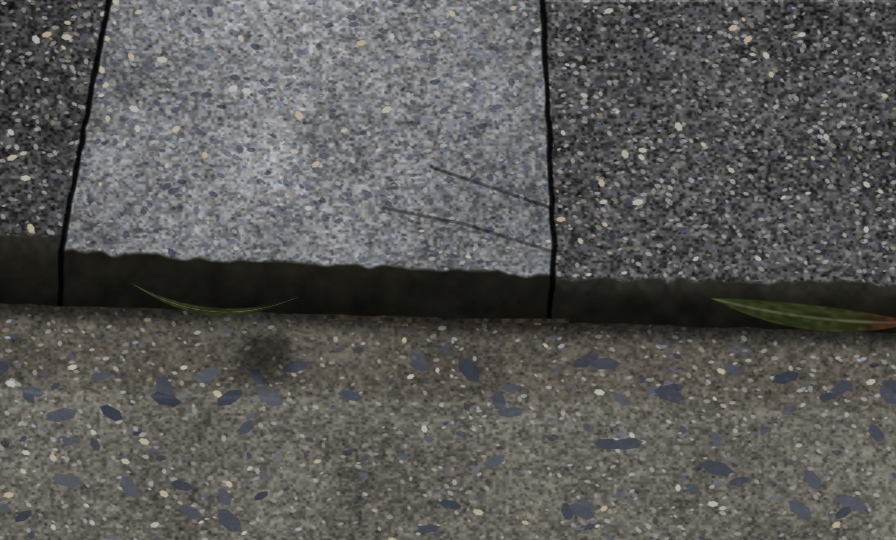
This texture is drawn by a Shadertoy shader. Its source:

```glsl
// Draws three worn aggregate paving slabs with a shadowed front edge above a pebbled concrete strip.

float hash(vec2 p) {
    vec3 q = fract(p.xyx * 0.1031);
    q += dot(q, q.yzx + 33.33);
    return fract((q.x + q.y) * q.z);
}

float noise(vec2 p) {
    vec2 i = floor(p), f = fract(p);
    f = f * f * (3.0 - 2.0 * f);
    return mix(mix(hash(i), hash(i + vec2(1, 0)), f.x),
               mix(hash(i + vec2(0, 1)), hash(i + 1.0), f.x), f.y);
}

float fbm(vec2 p) {
    float sum = 0.0, amp = 0.53;
    for (int i = 0; i < 4; i++) {
        sum += amp * noise(p);
        p = p * 2.03 + 17.0;
        amp *= 0.5;
    }
    return sum;
}

float ramp(float a, float b, float v) { return clamp((v - a) / (b - a), 0.0, 1.0); }

// Antialiased step: one where the distance is positive
float edge(float d) { return smoothstep(-1.0, 1.0, d * iResolution.y); }

// Scattered angular chips: x = coverage, y = random value of the chip
vec2 chips(vec2 p, float scale, float density, float radius, float stretch, float seed) {
    vec2 q = p * scale, cell = floor(q), result = vec2(0);
    for (int j = -1; j <= 1; j++)
    for (int i = -1; i <= 1; i++) {
        vec2 c = cell + vec2(i, j), key = c + seed;
        if (hash(key) > density) continue;
        vec2 d = q - c - vec2(hash(key + 31.7), hash(key + 57.3));
        float turn = 2.4 * hash(key + 83.1) - 1.2;
        d = mat2(cos(turn), -sin(turn), sin(turn), cos(turn)) * d;
        d = abs(d + 0.15 * d.yx) * vec2(1.0 / stretch, stretch);
        float size = radius * mix(0.45, 1.0, hash(key + 11.9));
        float cover = edge((size - max(d.y, 0.8 * d.x + 0.5 * d.y)) / scale);
        if (cover > result.x) result = vec2(cover, hash(key + 71.5));
    }
    return result;
}

// Cement with grain, slate chips, pits and pale grit
vec3 aggregate(vec2 p, vec3 base, float rough, float slate, float grit, float seed) {
    p.y *= 1.2;
    float grain = noise(p * 165.0 + seed) + 0.7 * noise(p * 83.0 + seed) - 0.85;
    vec3 col = base * (0.78 + rough * grain + 0.45 * fbm(p * 6.0 + seed));
    vec2 chip = chips(p, 48.0, slate, 0.36, 1.15, seed);
    vec3 slateCol = mix(vec3(0.23, 0.25, 0.30), vec3(0.48, 0.51, 0.57), chip.y);
    col = mix(col, slateCol * (0.45 + 1.1 * base.g), chip.x * 0.75);
    col *= 1.0 - 0.5 * rough * chips(p, 95.0, 0.32, 0.34, 1.1, seed + 40.0).x;
    chip = chips(p, 72.0, grit, 0.36, 1.1, seed + 90.0);
    col = mix(col, mix(vec3(0.50, 0.47, 0.41), vec3(0.68, 0.70, 0.71), chip.y), 0.75 * chip.x);
    chip = chips(p, 27.0, grit * 0.4, 0.2, 1.1, seed + 140.0);
    return mix(col, vec3(0.73, 0.74, 0.72) - vec3(0, 0.06, 0.16) * chip.y, 0.9 * chip.x);
}

float stroke(vec2 p, vec2 a, vec2 b, float width) {
    vec2 d = b - a;
    float t = clamp(dot(p - a, d) / dot(d, d), 0.0, 1.0);
    return edge(width - length(p - a - d * t));
}

// Bent leaf blade with a pale midrib, laid over the colour below
vec3 leaf(vec3 under, vec2 p, vec2 a, vec2 b, float bend, float width, vec3 tip) {
    vec2 d = b - a, e = p - a;
    float t = clamp(dot(e, d) / dot(d, d), 0.0, 1.0), arch = 4.0 * t * (1.0 - t);
    float across = (d.x * e.y - d.y * e.x) / length(d) - bend * arch;
    vec3 col = mix(vec3(0.17, 0.19, 0.10), tip, smoothstep(0.65, 0.9, t));
    col *= 0.75 + 0.5 * noise(vec2(t * 30.0, across * 150.0));
    col += 0.12 * smoothstep(0.2, 0.0, abs(across) / width);
    return mix(under, col, edge(width * arch - abs(across)) * step(0.01, arch));
}

vec3 ground(vec2 p) {
    float seam = p.y - 0.27 + 0.026 * p.x - 0.006 * noise(p * 9.0);
    vec3 base = mix(vec3(0.40, 0.39, 0.36), vec3(0.335, 0.32, 0.29), smoothstep(-0.03, 0.04, seam));
    vec3 col = aggregate(p, base, 0.42, 0.08, 0.2, 300.0);
    vec2 flake = chips(p * vec2(1.0, 1.3), 14.0, 0.36, 0.29, 1.3, 410.0);
    vec3 flakeCol = mix(vec3(0.19, 0.21, 0.26), vec3(0.32, 0.34, 0.38), flake.y);
    col = mix(col, flakeCol, 0.85 * flake.x * smoothstep(0.39, 0.32, p.y));
    col += 0.07 * smoothstep(0.007, 0.0, abs(seam)) * noise(p * 25.0);
    float stain = length(p - vec2(0.487, 0.34)) + 0.05 * fbm(p * 25.0);
    return col * mix(0.55, 1.0, smoothstep(0.04, 0.1, stain));
}

void mainImage(out vec4 fragColor, in vec2 fragCoord) {
    vec2 p = fragCoord / iResolution.y;
    float wobble = noise(p * 38.0) - 0.5, rise = ramp(0.535, 1.0, p.y);

    // Joints, upper lip and foot of the slabs
    float leftX = mix(0.113, 0.201, rise) + 0.005 * wobble;
    float rightX = 1.026 - 0.0195 * rise - 0.009 * ramp(0.535, 0.41, p.y) + 0.005 * wobble;
    float isLeft = edge(leftX - p.x), isRight = edge(p.x - rightX), isOuter = max(isLeft, isRight);
    float lip = mix(0.54 - 0.049 * p.x, 0.565, isLeft);
    lip = mix(lip, 0.507 - 0.02 * p.x, isRight) + 0.012 * wobble;
    float foot = 0.438 - 0.033 * p.x + 0.004 * wobble;

    // Slab tops
    float sheen = smoothstep(0.75, 0.0, length(p - vec2(0.58, 0.88)));
    vec3 middle = aggregate(p, vec3(0.40, 0.405, 0.415) + 0.12 * sheen, 0.5, 0.4, 0.3, 20.0);
    float scratch = stroke(p, vec2(0.71, 0.615), vec2(0.86, 0.585), 0.003)
                  + stroke(p, vec2(0.86, 0.585), vec2(1.02, 0.535), 0.003)
                  + stroke(p, vec2(0.80, 0.69), vec2(1.02, 0.615), 0.003);
    middle *= 1.0 - 0.4 * min(scratch, 1.0);
    vec3 outer = aggregate(p, vec3(0.25 + 0.03 * isRight), 0.85, 0.2, 0.34, 160.0);
    vec3 top = mix(middle, outer, isOuter) + 0.12 * edge(p.y - 0.996) * isRight;

    // Shadowed front faces and dark joints
    float height = ramp(foot, lip, p.y);
    vec3 face = vec3(0.088, 0.086, 0.070) * (0.35 + 0.5 * height + 0.8 * fbm(p * 30.0));
    face += 0.055 * isOuter * smoothstep(0.45, 1.0, height) * (0.5 + noise(p * 90.0));
    vec3 col = mix(face, top, smoothstep(-0.005, 0.005, p.y - lip));
    float gap = min(abs(p.x - leftX), abs(p.x - rightX));
    col *= mix(0.12, 1.0, smoothstep(0.002, 0.008, gap));

    // Lower strip with contact shadow
    vec3 strip = ground(p) * mix(0.42, 1.0, smoothstep(0.0, 0.045, foot - p.y));
    col = mix(strip, col, edge(p.y - foot));

    // Twigs and fallen leaves
    float twig = max(stroke(p, vec2(0.606, 0.414), vec2(0.80, 0.405), 0.004),
                     stroke(p, vec2(0.87, 0.406), vec2(1.05, 0.406), 0.004));
    col = mix(col, vec3(0.16, 0.14, 0.11) * (0.6 + noise(p * 120.0)), twig);
    col = leaf(col, p, vec2(0.243, 0.476), vec2(0.552, 0.45), -0.04, 0.007, vec3(0.10, 0.11, 0.06));
    col = leaf(col, p, vec2(1.316, 0.448), vec2(1.70, 0.403), -0.014, 0.023, vec3(0.23, 0.14, 0.09));
    fragColor = vec4(clamp(col, 0.0, 1.0), 1.0);
}
```
